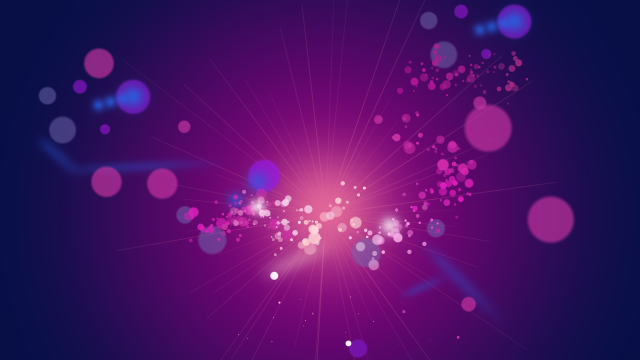
Give the GLSL for this background, as a Shadertoy shader.

```glsl
const vec3 NAVY = vec3(0.03, 0.06, 0.28);
const vec3 PLUM = vec3(0.51, 0.01, 0.48);
const vec3 ROSE = vec3(0.93, 0.45, 0.61);
const vec3 ORCHID = vec3(0.80, 0.21, 0.64);
const vec3 MAGENTA = vec3(0.90, 0.10, 0.76);
const vec3 VIOLET = vec3(0.48, 0.08, 0.72);
const vec3 BLUE = vec3(0.16, 0.36, 0.86);
const vec3 MIST = vec3(0.45, 0.42, 0.70);
const vec3 CREAM = vec3(1.0, 0.82, 0.84);
const vec3 WHITE = vec3(1.0, 0.94, 0.98);

vec3 hash3(float n) {
    vec3 q = fract(n * vec3(0.1031, 0.1030, 0.0973));
    q += dot(q, q.yzx + 33.33);
    return fract((q.xxy + q.yzz) * q.zyx);
}

// x: distance to the segment, y: position along it
vec2 segment(vec2 p, vec2 a, vec2 b) {
    vec2 ab = b - a;
    float t = clamp(dot(p - a, ab) / dot(ab, ab), 0.0, 1.0);
    return vec2(length(p - a - ab * t), t);
}

void addDisc(inout vec3 col, vec2 p, vec2 center, float radius, vec3 tint, float alpha) {
    float soft = 0.001 + 0.1 * radius;
    float d = length(p - center);
    col = mix(col, tint, alpha * (1.0 - smoothstep(radius - soft, radius + soft, d)));
}

void addGlow(inout vec3 col, vec2 p, vec2 center, float radius, vec3 tint, float alpha) {
    vec2 d = (p - center) / radius;
    col = mix(col, tint, alpha * exp(-dot(d, d)));
}

void addStreak(inout vec3 col, vec2 p, vec2 a, vec2 b, float width, vec3 tint) {
    vec2 s = segment(p, a, b);
    float fade = smoothstep(0.0, 0.35, s.y) * smoothstep(1.0, 0.5, s.y);
    col = mix(col, tint, 0.3 * fade * exp(-s.x * s.x / (width * width)));
}

// Thin rays with jittered angles and lengths
float rays(vec2 p, vec2 center, float count, float width) {
    float sum = 0.0;
    for (float i = 0.0; i < count; i++) {
        vec3 h = hash3(i + 7.0);
        float angle = 6.2832 * (i + h.x) / count;
        vec2 tip = center + vec2(cos(angle), sin(angle)) * mix(0.3, 0.72, h.y);
        vec2 s = segment(p, center, tip);
        float line = 1.0 - smoothstep(0.0, width, s.x);
        sum += line * mix(0.12, 0.3, h.z) * (1.0 - 0.6 * s.y) * smoothstep(0.02, 0.2, s.y);
    }
    return min(sum, 0.4);
}

// Bokeh dots strewn around a quadratic curve
void addTrail(inout vec3 col, vec2 p, vec2 a, vec2 b, vec2 c, float spread, float count,
              float largest, vec3 tintA, vec3 tintB) {
    for (float i = 0.0; i < count; i++) {
        vec3 h = hash3(i + 97.0 * a.x + 31.0 * count);
        vec3 k = hash3(i + 517.0 + 61.0 * c.x);
        float t = (i + h.z) / count;
        vec2 center = mix(mix(a, b, t), mix(b, c, t), t) + (h.xy + k.xy - 1.0) * spread;
        float radius = largest * mix(0.22, 1.0, k.z * k.z * k.z);
        float alpha = mix(0.4, 0.95, fract(h.x * 7.0 + k.y));
        addDisc(col, p, center, radius, mix(tintA, tintB, t), alpha);
    }
}

// Violet lens ghost, its row of blue flares and the misty discs beside it
void addGhosts(inout vec3 col, vec2 p, vec2 o) {
    addDisc(col, p, o + vec2(-0.238, 0.003), 0.024, MIST, 0.5);
    addDisc(col, p, o + vec2(-0.196, -0.092), 0.037, MIST, 0.5);
    addDisc(col, p, o, 0.047, VIOLET, 0.85);
    addDisc(col, p, o + vec2(-0.148, 0.028), 0.019, VIOLET, 0.8);
    addDisc(col, p, o + vec2(-0.078, -0.09), 0.014, VIOLET, 0.8);
    addGlow(col, p, o, 0.03, BLUE, 0.9);
    for (float i = 0.0; i < 3.0; i++)
        addGlow(col, p, o - vec2(0.03, 0.005) - i * vec2(0.033, 0.009), 0.017, BLUE, 0.8);
}

void mainImage(out vec4 fragColor, in vec2 fragCoord) {
    vec2 p = (fragCoord - 0.5 * iResolution.xy) / iResolution.y + vec2(0.889, 0.5);
    vec2 core = vec2(0.905, 0.405);

    // Backdrop, central bloom and rays
    vec3 col = mix(PLUM, NAVY, smoothstep(0.08, 0.95, length(p - core)));
    addGlow(col, p, core + vec2(0.005, 0.01), 0.165, ROSE, 0.88);
    col = mix(col, ROSE, rays(p, core, 46.0, max(0.0018, 1.0 / iResolution.y)));

    // Soft streaks
    addStreak(col, p, vec2(0.09, 0.63), vec2(0.24, 0.5), 0.018, BLUE);
    addStreak(col, p, vec2(0.14, 0.525), vec2(0.66, 0.55), 0.016, BLUE);
    addStreak(col, p, vec2(1.15, 0.35), vec2(1.42, 0.08), 0.02, BLUE);
    addStreak(col, p, vec2(1.1, 0.17), vec2(1.26, 0.24), 0.014, BLUE);
    addStreak(col, p, vec2(0.7, 0.22), vec2(0.96, 0.34), 0.028, CREAM);

    // Large bokeh: xy center, z radius
    vec3 pinks[8] = vec3[8](vec3(0.275, 0.824, 0.041), vec3(0.296, 0.495, 0.042),
        vec3(0.451, 0.49, 0.042), vec3(1.356, 0.644, 0.065), vec3(1.53, 0.39, 0.064),
        vec3(1.333, 0.714, 0.018), vec3(0.512, 0.648, 0.017), vec3(1.302, 0.155, 0.02));
    for (int i = 0; i < 8; i++)
        addDisc(col, p, pinks[i].xy, pinks[i].z, ORCHID, 0.65);
    addDisc(col, p, vec2(1.018, 0.298), 0.04, MIST, 0.5);
    addDisc(col, p, vec2(0.59, 0.333), 0.039, MIST, 0.5);
    addDisc(col, p, vec2(1.211, 0.366), 0.025, MIST, 0.5);
    addDisc(col, p, vec2(0.514, 0.403), 0.024, MIST, 0.5);

    // Lens ghosts
    addGhosts(col, p, vec2(0.37, 0.731));
    addGhosts(col, p, vec2(1.429, 0.94));
    addDisc(col, p, vec2(0.734, 0.512), 0.044, VIOLET * 1.25, 0.7);
    addGlow(col, p, vec2(0.715, 0.495), 0.03, BLUE, 0.6);
    addGlow(col, p, vec2(0.655, 0.443), 0.024, BLUE, 0.6);
    addDisc(col, p, vec2(0.995, 0.032), 0.025, VIOLET, 0.8);

    // Sparkling trails
    addTrail(col, p, vec2(1.16, 0.76), vec2(1.27, 0.85), vec2(1.45, 0.77), 0.075, 70.0, 0.012, MAGENTA * 0.8, ORCHID * 0.8);
    addTrail(col, p, vec2(1.22, 0.4), vec2(1.36, 0.58), vec2(1.07, 0.64), 0.075, 52.0, 0.017, MAGENTA, ORCHID);
    addTrail(col, p, vec2(0.57, 0.4), vec2(0.64, 0.36), vec2(0.76, 0.42), 0.09, 40.0, 0.018, MAGENTA, ORCHID);
    addTrail(col, p, vec2(0.64, 0.38), vec2(0.73, 0.46), vec2(0.86, 0.36), 0.075, 74.0, 0.012, ORCHID, WHITE);
    addTrail(col, p, vec2(1.0, 0.31), vec2(1.14, 0.34), vec2(1.2, 0.49), 0.075, 54.0, 0.015, WHITE, MAGENTA);
    addTrail(col, p, vec2(0.75, 0.33), vec2(0.96, 0.33), vec2(0.96, 0.49), 0.06, 30.0, 0.019, CREAM, CREAM);
    addTrail(col, p, vec2(0.67, 0.05), vec2(0.9, 0.18), vec2(1.25, 0.08), 0.08, 18.0, 0.005, CREAM, ORCHID);

    // Bright highlights
    addGlow(col, p, vec2(0.715, 0.425), 0.022, WHITE, 0.75);
    addGlow(col, p, vec2(1.083, 0.372), 0.026, WHITE, 0.75);
    addDisc(col, p, vec2(0.762, 0.234), 0.011, WHITE, 1.0);
    addDisc(col, p, vec2(0.968, 0.046), 0.008, WHITE, 1.0);
    fragColor = vec4(col, 1.0);
}
```
